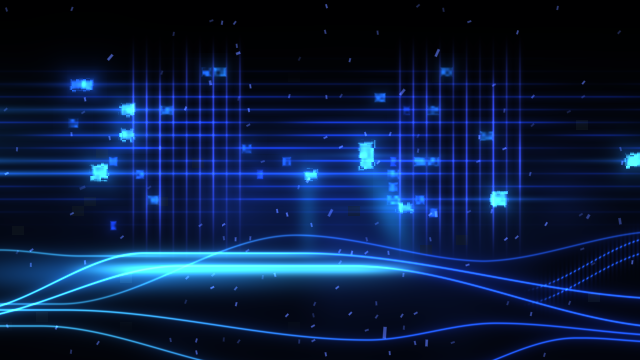
Write a WebGL 1 fragment shader that draws this background.

```glsl
precision highp float;
// Dark digital space: glowing grid, glitch blocks, drifting flecks and flowing light strands.
uniform vec2 u_resolution;

#define UNITS_HIGH 9.0
#define PITCH vec2(0.33333, 0.32)
#define ROW_ORIGIN 4.98
#define LINE_WIDTH 0.026
#define BLOCK_DENSITY 0.06
#define FLECK_DENSITY 0.26
#define NIGHT vec3(0.005, 0.009, 0.024)
#define NAVY vec3(0.04, 0.1, 0.29)
#define BLUE vec3(0.08, 0.23, 0.92)
#define AZURE vec3(0.12, 0.5, 0.92)
#define CYAN vec3(0.3, 0.89, 0.93)

float hash(vec2 p) {
  vec3 q = fract(p.xyx * vec3(0.1031, 0.103, 0.0973));
  q += dot(q, q.yzx + 33.33);
  return fract((q.x + q.y) * q.z);
}

float noise(vec2 p) {
  vec2 i = floor(p), f = fract(p), e = vec2(0.0, 1.0);
  f = f * f * (3.0 - 2.0 * f);
  return mix(mix(hash(i), hash(i + e.yx), f.x),
             mix(hash(i + e.xy), hash(i + e.yy), f.x), f.y);
}

float ease(float a, float b, float x) { return smoothstep(a, b, x); }
float bell(float d, float w) { return exp(-d * d / (w * w)); }
float thin(float d) { return bell(d, max(LINE_WIDTH, 0.7 * UNITS_HIGH / u_resolution.y)); }

// Soft window between a and b
float window(float x, float a, float b, float soft) {
  return ease(a - soft, a + soft, x) * (1.0 - ease(b - soft, b + soft, x));
}

float boxDist(vec2 p, vec2 size) {
  vec2 d = abs(p) - size;
  return length(max(d, 0.0)) + min(max(d.x, d.y), 0.0);
}

// Lit block: ragged edges, mottled face, halo, side streak
vec3 block(vec2 p, float x, float y, float w, float h, float heat) {
  vec2 q = p - vec2(x, y), size = vec2(w, h);
  float d = boxDist(q + 0.09 * (hash(floor(p / 0.09) + 7.0) - 0.5), size);
  float face = (1.0 - ease(-0.05, 0.05, d)) * (0.5 + 0.6 * noise(p * 9.0));
  float halo = 0.35 * exp(-4.0 * max(boxDist(q, size), 0.0));
  float streak = 0.28 * bell(q.y, 0.07) * exp(-0.9 * abs(q.x));
  return mix(BLUE, CYAN, heat) * face + mix(BLUE, AZURE, heat) * (halo + streak);
}

// Small blocks scattered over the grid
vec3 scatteredBlocks(vec2 p) {
  vec3 sum = vec3(0.0);
  for (int j = -1; j <= 1; j++) for (int i = -1; i <= 1; i++) {
    vec2 id = floor(p / PITCH) + vec2(float(i), float(j));
    vec2 c = (id + 0.5) * PITCH;
    float area = window(c.x, 1.6, 13.2, 0.5) * window(c.y, 3.2, 7.2, 0.4);
    float lit = step(1.0 - BLOCK_DENSITY * area, hash(id + 3.0));
    float kind = hash(id + 41.0);
    float d = boxDist(p - c, vec2(0.06 + 0.09 * kind, 0.1));
    float face = (1.0 - ease(-0.03, 0.04, d)) * noise(p * 11.0);
    sum += lit * mix(BLUE, AZURE, kind) * (face + 0.16 * exp(-7.0 * max(d, 0.0)));
  }
  return sum;
}

// Full-width rows and two banks of columns
vec3 grid(vec2 p) {
  vec2 g = (p - vec2(0.0, ROW_ORIGIN)) / PITCH + 0.5;
  vec2 d = (fract(g) - 0.5) * PITCH;
  float row = floor(g.y);
  float rows = window(p.y, 3.7, 7.1, 0.6) * (0.1 + noise(vec2(p.x * 0.6, row * 5.0)));
  rows *= (0.4 + 0.6 * hash(vec2(row, 9.0))) * (0.5 + 0.5 * window(p.x, 2.0, 13.2, 1.5));
  float cols = window(p.x, 3.2, 6.1, 0.06) + window(p.x, 9.9, 13.1, 0.06);
  cols *= window(p.y, 3.3, 7.3, 0.9) * (0.25 + 0.75 * noise(p * vec2(3.0, 0.8)));
  return BLUE * rows * (0.85 * thin(d.y) + 0.2 * bell(d.y, 0.12))
       + vec3(0.22, 0.3, 1.0) * cols * (0.7 * thin(d.x) + 0.14 * bell(d.x, 0.12));
}

// Tilted slivers in three sizes, densest low in the middle
vec3 flecks(vec2 p) {
  float sum = 0.0;
  for (int k = 0; k < 3; k++) {
    float n = float(k), scale = 0.32 + 0.48 * n;
    vec2 id = floor(p / scale) + 31.0 * n;
    vec2 q = fract(p / scale) - 0.5 - 0.35 * (vec2(hash(id), hash(id + 5.0)) - 0.5);
    float a = 1.1 + 1.6 * (hash(id + 11.0) - 0.5);
    q = mat2(cos(a), -sin(a), sin(a), cos(a)) * q * scale;
    float crowd = FLECK_DENSITY * (0.3 + bell(p.x - 8.0, 1.6) * bell(p.y - 1.2, 2.5));
    float lit = step(1.0 - crowd / (1.0 + n), hash(id + 17.0));
    float d = boxDist(q, vec2(0.04 + 0.05 * n * hash(id + 2.0), 0.012 + 0.01 * n));
    sum += lit * (1.0 - ease(-0.01, 0.03, d)) * (0.2 + 0.5 * hash(id + 23.0));
  }
  return vec3(0.36, 0.46, 0.92) * sum;
}

// Strand of light at height y, hotter on the left
vec3 strand(vec2 p, float y, float power) {
  float d = p.y - y, heat = 1.0 - ease(2.0, 11.0, p.x);
  return power * (mix(BLUE, CYAN, 0.2 + 0.6 * heat) * thin(d)
       + mix(BLUE, AZURE, heat) * 0.3 * exp(-8.0 * abs(d)));
}

vec3 strands(vec2 p) {
  float x = p.x, fan = 1.7 + 1.4 * ease(12.8, 16.6, x);
  float dots = (0.45 + 0.35 * sin(x * 60.0)) * ease(13.0, 14.2, x);
  vec3 c = strand(p, 1.2 + 1.47 * ease(-0.9, 3.6, x) - 1.15 * ease(7.5, 17.0, x), 1.0);
  c += strand(p, 1.0 + 1.35 * ease(-1.2, 4.5, x) - 1.55 * ease(8.8, 17.0, x), 1.0);
  c += strand(p, 1.4 + 1.72 * ease(1.5, 7.4, x) - 0.65 * ease(7.4, 12.2, x) + 0.75 * ease(12.0, 16.6, x), 0.5);
  c += strand(p, 1.25 - 0.75 * ease(1.6, 9.2, x) + 0.42 * ease(9.2, 12.4, x) - 0.32 * ease(12.4, 17.0, x), 0.8);
  c += strand(p, 0.85 - 1.15 * ease(1.0, 7.0, x), 0.7);
  c += strand(p, 1.15 * ease(10.2, 14.4, x) - 0.6 - 0.1 * ease(14.6, 16.5, x), 0.8);
  c += strand(p, fan, dots) + strand(p, fan - 0.35, dots);
  c += strand(p, 2.75 - 0.15 * ease(0.0, 2.0, x), 0.5 - 0.5 * ease(2.0, 5.0, x));
  // Hot core of the bundle and its haze
  c += CYAN * window(x, 2.6, 10.0, 1.2) * (0.7 * bell(p.y - 2.27, 0.14) + 0.15 * bell(p.y - 2.3, 0.4));
  c += CYAN * window(x, 3.0, 8.0, 1.0) * 0.4 * bell(p.y - 2.62, 0.08);
  return c + AZURE * 0.6 * bell(x - 3.2, 4.0) * bell(p.y - 2.15, 0.45);
}

void main() {
  vec2 p = gl_FragCoord.xy / u_resolution.y * UNITS_HIGH;
  // Night with a cloudy navy centre
  float cloud = 0.5 + 1.2 * noise(p * vec2(0.7, 0.5) + 4.0);
  vec3 col = NIGHT * (1.0 - 0.8 * ease(6.0, 8.5, p.y));
  col += NAVY * cloud * bell(p.x - 8.0, 5.8) * (bell(p.y - 3.9, 1.7) + 0.2 * bell(p.y - 1.0, 1.2));
  // Teal beams below lit blocks
  float beams = bell(p.x - 11.2 + 0.4 * p.y, 0.4) + 0.6 * bell(p.x - 7.7, 0.25);
  col += vec3(0.03, 0.2, 0.28) * window(p.y, 2.9, 4.7, 0.7) * beams;
  // Streaks entering from the left
  col += AZURE * exp(-0.4 * p.x) * (0.5 * bell(p.y - 4.66, 0.07) + 0.3 * bell(p.y - 4.98, 0.08)
       + 0.2 * bell(p.y - 6.25, 0.1) + 0.12 * bell(p.y - 5.5, 1.2));
  // Dim stray panels
  float panel = step(0.988, hash(floor(p / vec2(0.3, 0.24)) + 60.0));
  col = mix(col, vec3(0.07, 0.1, 0.12), 0.5 * panel * window(p.y, 1.0, 6.8, 0.5));
  col += grid(p) + scatteredBlocks(p) + flecks(p) + strands(p);
  // Leading blocks
  col += block(p, 2.5, 4.7, 0.2, 0.18, 1.0) + block(p, 9.17, 5.12, 0.16, 0.33, 0.9);
  for (int i = 0; i < 2; i++) col += block(p, 3.18, 5.63 + 0.62 * float(i), 0.16, 0.13, 0.75);
  col += block(p, 7.77, 4.62, 0.12, 0.11, 0.8) + block(p, 12.48, 4.02, 0.18, 0.16, 1.0);
  col += block(p, 10.13, 3.8, 0.18, 0.1, 0.7) + block(p, 15.85, 4.98, 0.2, 0.16, 1.0);
  col += block(p, 2.05, 6.88, 0.28, 0.12, 0.3);
  gl_FragColor = vec4(clamp(col, 0.0, 1.0), 1.0);
}
```
